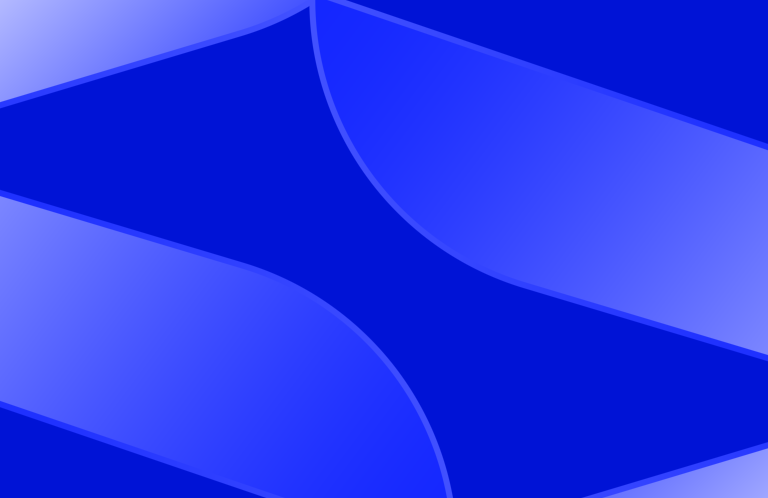
This background is drawn by a Shadertoy shader. Its source:

```glsl
const vec3 BACKDROP = vec3(0.0, 0.075, 0.84);
const vec2 PIVOT = vec2(-0.001, -0.053);        // centre of the half-turn symmetry
const vec2 AXIS = vec2(0.958, -0.287);          // direction of the band edges
const float END_RADIUS = 0.598;
const float STROKE_HALF = 0.006;

const vec2 PANEL_CENTRE = vec2(0.455, 0.553);
const vec2 PANEL_TOP_NORMAL = vec2(0.3227, 0.9465);
const float PANEL_TOP_OFFSET = 0.493;
const vec2 PANEL_TIP = vec2(-0.107, 0.553);
const vec2 PANEL_RAMP_DIR = vec2(0.8, -0.6);
const float PANEL_RAMP_LENGTH = 1.12;
const float PANEL_RAMP_POWER = 1.6;
const vec2 PANEL_TINT = vec2(0.08, 0.48);       // tint at tip, at far end

const vec2 CORNER_CENTRE = vec2(-0.459, 1.059);
const vec2 CORNER_ORIGIN = vec2(-0.767, 0.553);
const vec2 CORNER_SLOPE = vec2(0.70, -0.75);
const vec2 CORNER_TINT = vec2(0.25, 0.70);      // lowest, highest tint

const vec2 STROKE_TINT = vec2(0.26, 0.12);      // tint near the tip, far away
const float STROKE_START = -0.145;
const float STROKE_FADE = 0.84;

// Blue whitened by a tint amount
vec3 tintedBlue(float tint) {
    return vec3(tint, 0.08 + 0.92 * tint, 1.0);
}

// Distance to a band along the axis with one round end
float roundedBand(vec2 p, vec2 axis) {
    float along = dot(p, axis);
    float across = dot(p, vec2(-axis.y, axis.x));
    return length(vec2(min(along, 0.0), across)) - END_RADIUS;
}

// Fill a shape, then stroke its outline
vec3 paint(vec3 base, float d, vec3 fill, vec3 stroke, float aa) {
    vec3 col = mix(base, fill, smoothstep(aa, -aa, d));
    return mix(col, stroke, smoothstep(aa, -aa, abs(d) - STROKE_HALF));
}

void mainImage(out vec4 fragColor, in vec2 fragCoord) {
    vec2 p = (fragCoord - 0.5 * iResolution.xy) / iResolution.y - PIVOT;
    float aa = 0.75 / iResolution.y;

    // Fold the lower half onto the upper one by a half turn
    if (dot(p, vec2(-AXIS.y, AXIS.x)) < 0.0) p = -p;

    float strokeFade = clamp(abs(p.x - STROKE_START) / STROKE_FADE, 0.0, 1.0);
    vec3 stroke = tintedBlue(mix(STROKE_TINT.x, STROKE_TINT.y, strokeFade));

    // Pale corner band
    float cornerDist = roundedBand(p - CORNER_CENTRE, vec2(-AXIS.x, AXIS.y));
    float cornerTint = CORNER_TINT.y - dot(p - CORNER_ORIGIN, CORNER_SLOPE);
    vec3 cornerFill = tintedBlue(clamp(cornerTint, CORNER_TINT.x, CORNER_TINT.y));
    vec3 col = paint(BACKDROP, cornerDist, cornerFill, stroke, aa);

    // Large round-ended panel
    float panelTop = dot(p, PANEL_TOP_NORMAL) - PANEL_TOP_OFFSET;
    float panelDist = max(roundedBand(p - PANEL_CENTRE, AXIS), panelTop);
    float ramp = max(dot(p - PANEL_TIP, PANEL_RAMP_DIR) / PANEL_RAMP_LENGTH, 0.0);
    vec3 panelFill = tintedBlue(mix(PANEL_TINT.x, PANEL_TINT.y, pow(ramp, PANEL_RAMP_POWER)));
    col = paint(col, panelDist, panelFill, stroke, aa);

    fragColor = vec4(col, 1.0);
}
```
